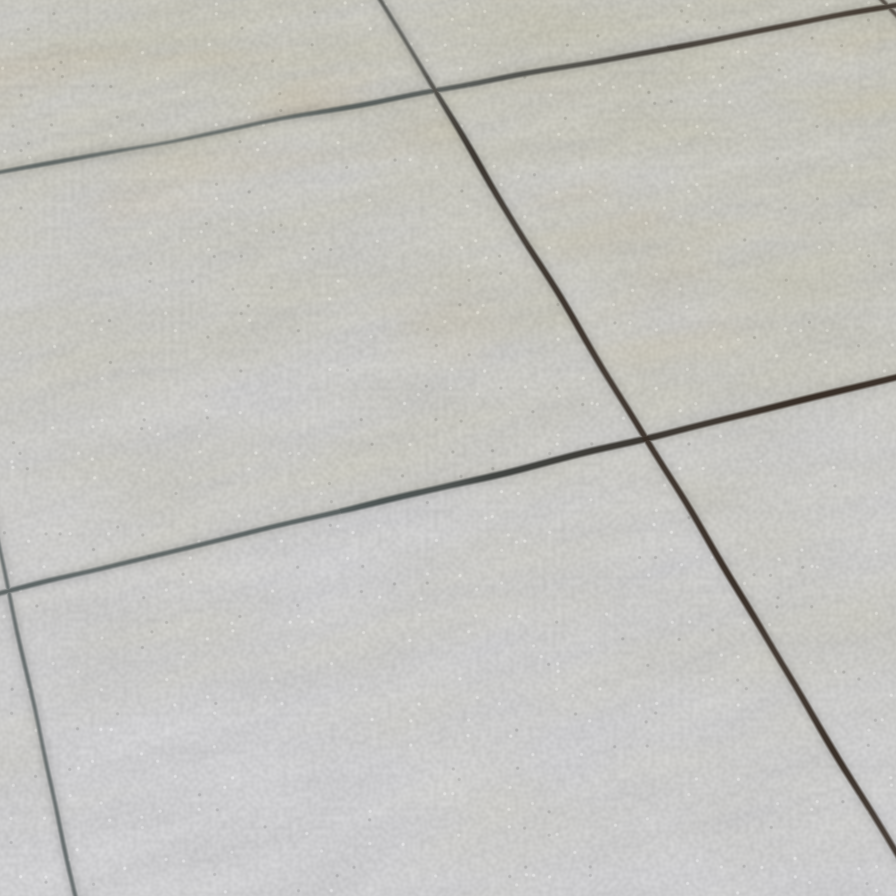
A WebGL 1 fragment shader for this texture:

```glsl
precision highp float;
// Pale mottled stone floor tiles in perspective, with thin worn dark joints.
uniform vec2 u_resolution;

#define COOL_STONE vec3(0.805, 0.805, 0.812)
#define WARM_STONE vec3(0.765, 0.760, 0.715)
#define OCHRE_STAIN vec3(0.765, 0.725, 0.640)
#define SLATE_JOINT vec3(0.260, 0.300, 0.300)
#define UMBER_JOINT vec3(0.200, 0.160, 0.130)
#define THIN_HALF_WIDTH 0.0012
#define WIDE_HALF_WIDTH 0.0036
#define JOINT_WOBBLE 0.0030
#define MOTTLE 0.75
#define GRAIN 0.040
#define SPECK_CELLS 110.0
#define SPECK_SHARE 0.06

float hash(vec2 p) {
  return fract(sin(dot(p, vec2(127.1, 311.7))) * 43758.55);
}

vec2 gradientAt(vec2 cell) {
  float angle = 6.28318 * hash(cell);
  return vec2(cos(angle), sin(angle));
}

// Gradient noise, about -0.7 to 0.7
float noise(vec2 p) {
  vec2 i = floor(p), f = fract(p);
  vec2 w = f * f * f * (f * (f * 6.0 - 15.0) + 10.0);
  vec2 e = vec2(1.0, 0.0);
  float low = mix(dot(gradientAt(i), f),
                  dot(gradientAt(i + e.xy), f - e.xy), w.x);
  float high = mix(dot(gradientAt(i + e.yx), f - e.yx),
                   dot(gradientAt(i + e.xx), f - e.xx), w.x);
  return mix(low, high, w.y);
}

float fbm(vec2 p) {
  float sum = 0.0, amplitude = 0.6;
  for (int i = 0; i < 4; i++) {
    sum += amplitude * noise(p);
    p = mat2(1.6, 0.9, -0.9, 1.6) * p + 7.3;
    amplitude *= 0.5;
  }
  return sum;
}

// Projected floor: x and y count tiles, z is the depth divisor
vec3 floorPlane(vec2 p) {
  float depth = 0.945 - 0.386 * p.y;
  float across = p.x + 0.219 * p.y - 0.0846;
  float along = 1.348 * (p.y - 0.239 * p.x - 0.3385);
  return vec3(across / depth, along / depth, depth);
}

// Canvas distance to the nearest joint of each direction
vec2 jointDistance(vec3 plane) {
  vec2 offset = abs(plane.xy - floor(plane.xy + 0.5)) * plane.z;
  float slopeU = length(vec2(1.0, 0.219 + 0.386 * plane.x));
  float slopeV = length(vec2(-0.322, 1.348 + 0.386 * plane.y));
  return offset / vec2(slopeU, slopeV);
}

// Wear of the joints: 0 is faint and thin, 1 is dark and wide
vec2 jointStrength(vec2 p, vec2 index) {
  float down = mix(0.35, 0.85, step(0.5, index.x));
  down *= 1.0 - 0.5 * smoothstep(0.86, 0.95, p.y);
  float across = mix(0.55, 1.0, smoothstep(0.22, 0.58, p.x));
  across *= mix(1.0, 0.72, step(0.5, index.y));
  float wear = 0.25 * noise(p * 9.0 + index * 5.0);
  return clamp(vec2(down, across) + wear, 0.15, 1.0);
}

vec3 stone(vec2 p, vec2 uv) {
  vec2 tile = floor(uv);
  float tone = hash(tile + 3.7) - 0.5;
  vec2 vein = uv + tile * 13.1;
  float cloud = fbm(vein * vec2(2.6, 5.5));
  float streak = fbm(vein * vec2(5.0, 19.0) + 4.0);
  float warmth = 0.02 + 0.85 * p.y + 0.22 * (p.x - 0.5) + 0.12 * tone;
  warmth += MOTTLE * (cloud + 0.4 * streak);
  vec3 color = mix(COOL_STONE, WARM_STONE, clamp(warmth, 0.0, 1.25));
  float stain = smoothstep(0.05, 0.5, fbm(vein * vec2(2.0, 4.0) + 9.0));
  color = mix(color, OCHRE_STAIN, 0.5 * stain * smoothstep(0.2, 0.9, p.y));
  color += 0.045 * streak;
  // Fine grain
  color += GRAIN * (noise(p * 190.0) + 0.5 * noise(p * 90.0));
  // Sparse bright chips and dark pits
  vec2 cell = floor(p * SPECK_CELLS);
  vec2 center = 0.3 + 0.4 * vec2(hash(cell + 1.3), hash(cell + 8.9));
  float dotMask = 1.0 - smoothstep(0.08, 0.3, length(fract(p * SPECK_CELLS) - center));
  float present = step(1.0 - SPECK_SHARE, hash(cell + 5.1));
  float sparkle = mix(-0.09, 0.07, step(0.35, hash(cell + 2.6)));
  return color + sparkle * dotMask * present;
}

void main() {
  vec2 p = gl_FragCoord.xy / u_resolution;
  float soft = max(1.0 / min(u_resolution.x, u_resolution.y), 0.0020);
  vec2 wobble = JOINT_WOBBLE * vec2(noise(p * 8.0), noise(p * 8.0 + 31.0));
  vec3 plane = floorPlane(p + wobble);
  vec3 color = stone(p, plane.xy);

  // Joints with a faint dusty halo
  vec2 distances = jointDistance(plane);
  vec2 strength = jointStrength(p, floor(plane.xy + 0.5));
  vec2 halfWidth = mix(vec2(THIN_HALF_WIDTH), vec2(WIDE_HALF_WIDTH), strength);
  vec2 line = 1.0 - smoothstep(halfWidth - soft, halfWidth + soft, distances);
  vec2 halo = exp(-distances * distances / 0.00006);
  line *= mix(vec2(0.45), vec2(0.96), strength);
  color *= 1.0 - 0.10 * max(halo.x, halo.y);
  float brown = smoothstep(0.3, 0.95, p.x + 0.25 * line.x);
  color = mix(color, mix(SLATE_JOINT, UMBER_JOINT, brown), max(line.x, line.y));

  gl_FragColor = vec4(clamp(color, 0.0, 1.0), 1.0);
}
```
